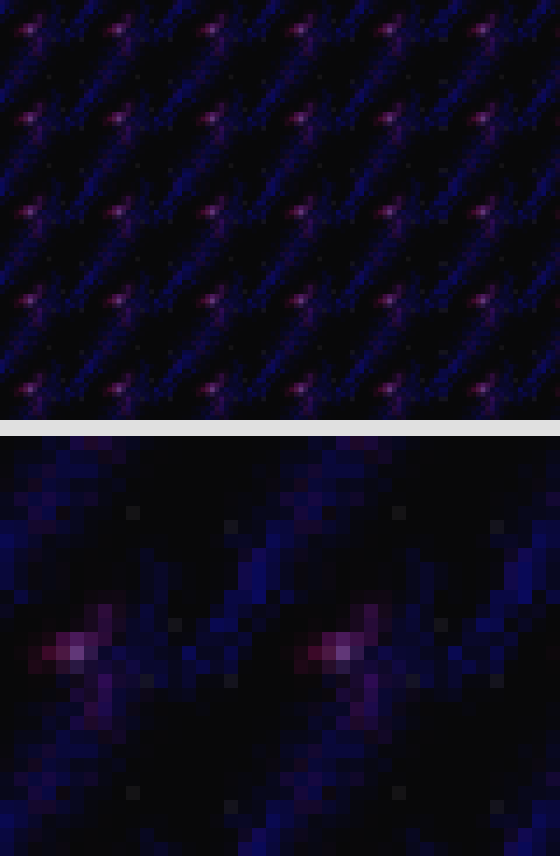
Top: the whole. Bottom: its middle third, enlarged.
Give the GLSL for this pattern, as a WebGL 2 fragment shader.

```glsl
#version 300 es
precision highp float;
// Coarse square cells of a dark nebula tile, repeated about 6.2 by 4.65 times.
// Each cell snaps to a tile texel, where soft strands of blue and magenta are
// summed and roughened by a hash; the uneven snap shifts some repeats slightly.

uniform vec2 u_resolution;
out vec4 outColor;

const float CELLS_DOWN = 90.0;        // square cells over the canvas height
const float PERIOD = 19.35;           // cells per repeat
const float TEXELS = 19.0;            // distinct texels per tile side
const vec2 CORE = vec2(6.4);          // first core, in cells from the top left
const float JITTER = 0.10;            // roughness of strand outlines
const float SPECK_SHARE = 0.022;      // share of texels holding a grey speck
const int SAMPLES = 3;                // antialiasing samples per side

const vec3 NIGHT = vec3(0.032, 0.030, 0.034);
const vec3 BLUE = vec3(0.004, 0.004, 0.30);
const vec3 CRIMSON = vec3(0.21, 0.005, 0.13);
const vec3 PURPLE = vec3(0.19, 0.02, 0.25);
const vec3 CORE_GLOW = vec3(0.13, 0.17, 0.19);
const vec3 SPECK = vec3(0.045);

float hash(vec2 p) {
    return fract(sin(dot(p, vec2(127.1, 311.7))) * 43758.5453);
}

// Soft segment on the wrapping tile, given by its middle and half extent.
float strand(vec2 p, vec2 middle, vec2 extent, float width) {
    vec2 q = p - middle;
    q -= floor(q + 0.5);
    float along = clamp(dot(q, extent) / dot(extent, extent), -1.0, 1.0);
    vec2 away = (q - along * extent) / width;
    return exp(-dot(away, away));
}

// Tile colour; the core is at the origin, x runs right and y runs down.
vec3 nebula(vec2 texel) {
    vec2 p = texel / TEXELS;
    float grain = hash(texel + 3.0);
    vec2 shake = vec2(hash(texel + 17.0), hash(texel + 41.0)) - 0.5;
    vec2 q = p + JITTER * shake;
    vec2 r = p + 0.4 * JITTER * shake;

    // Blue diagonal drift with side branches
    float rise = strand(q, vec2(0.60, -0.15), vec2(0.15, -0.20), 0.08);
    float haze = strand(q, vec2(0.92, -0.575), vec2(0.18, -0.225), 0.135);
    float bridge = strand(q, vec2(0.28, 0.045), vec2(0.18, 0.005), 0.085);
    float spur = strand(q, vec2(0.265, -0.11), vec2(0.015, -0.14), 0.07);
    float knot = strand(q, vec2(0.74, -0.34), vec2(0.03, -0.05), 0.06);
    float blue = max(max(rise * 0.85, haze * 0.62), max(bridge * 0.68, spur * 0.48));
    blue = (blue + 0.28 * knot) * mix(0.4, 1.3, grain);

    // Magenta flare around the core
    float left = strand(r, vec2(-0.06, 0.0), vec2(0.05, -0.01), 0.055);
    float upper = strand(r, vec2(0.06, -0.075), vec2(0.05, -0.065), 0.058);
    float lower = strand(r, vec2(0.06, 0.11), vec2(0.025, 0.10), 0.046);
    float side = strand(r, vec2(0.13, 0.085), vec2(0.04, -0.01), 0.045);
    float glow = strand(p, vec2(0.0), vec2(0.012, -0.012), 0.04);
    float purple = max(max(upper, lower * 0.75), side * 0.6);

    vec3 color = NIGHT + BLUE * blue;
    color += (CRIMSON * left + PURPLE * purple) * mix(0.45, 1.15, grain);
    color += CORE_GLOW * glow;

    // Sparse grey specks and a faint violet cast in the haze
    float chance = hash(texel + 73.0);
    float speck = step(1.0 - SPECK_SHARE, chance) * (1.0 - smoothstep(0.2, 0.6, blue));
    color += SPECK * speck;
    color.r += 0.05 * haze * step(chance, 0.25);
    return color;
}

// Position in canvas heights from the top left.
vec3 mosaic(vec2 position) {
    vec2 cell = floor(position * CELLS_DOWN);
    vec2 tile = (cell + 0.5 - CORE) / PERIOD;
    return nebula(floor(mod(tile * TEXELS + 0.5, TEXELS)));
}

void main() {
    vec3 sum = vec3(0.0);
    for (int j = 0; j < SAMPLES; j++) {
        for (int i = 0; i < SAMPLES; i++) {
            vec2 offset = (vec2(i, j) + 0.5) / float(SAMPLES) - 0.5;
            vec2 position = (gl_FragCoord.xy + offset) / u_resolution.y;
            sum += mosaic(vec2(position.x, 1.0 - position.y));
        }
    }
    outColor = vec4(sum / float(SAMPLES * SAMPLES), 1.0);
}
```
